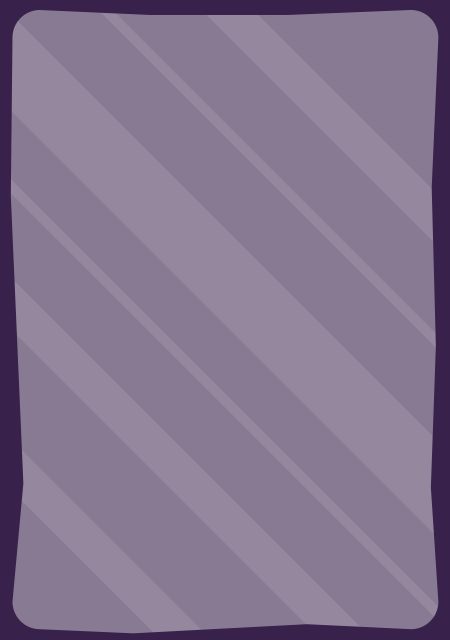
Write a Shadertoy shader that draws this background.

```glsl
const vec3 FRAME = vec3(0.220, 0.130, 0.290);
const vec3 GLASS = vec3(0.537, 0.480, 0.575);
const vec3 SHEEN = vec3(0.582, 0.530, 0.618);
const float ASPECT = 0.7031;
const float CORNER = 0.043;

// Start and end of each sheen, measured from the top left corner
const vec2 BANDS[6] = vec2[6](
    vec2(-0.3802, -0.2995), vec2(-0.1602, -0.1380), vec2(0.0052, 0.1562),
    vec2(0.2630, 0.2852), vec2(0.4167, 0.4974), vec2(0.6693, 0.7487));

// Wobbly frame sides: position along the side, inset from the canvas
const vec2 LEFT[5] = vec2[5](vec2(0.0599, 0.0195), vec2(0.2448, 0.0365),
    vec2(0.4766, 0.0264), vec2(0.6940, 0.0169), vec2(0.9414, 0.0195));
const vec2 RIGHT[5] = vec2[5](vec2(0.0599, 0.0182), vec2(0.2383, 0.0299),
    vec2(0.4596, 0.0221), vec2(0.7070, 0.0286), vec2(0.9414, 0.0182));
const vec2 BOTTOM[5] = vec2[5](vec2(0.0612, 0.0169), vec2(0.2083, 0.0104),
    vec2(0.3438, 0.0176), vec2(0.4792, 0.0247), vec2(0.6419, 0.0169));
const vec2 TOP[5] = vec2[5](vec2(0.0612, 0.0156), vec2(0.2344, 0.0234),
    vec2(0.3438, 0.0234), vec2(0.4492, 0.0234), vec2(0.6419, 0.0156));

// Piecewise linear inset at a position along one side
float insetAt(float along, vec2 side[5]) {
    float inset = side[0].y;
    for (int i = 0; i < 4; i++) {
        float t = clamp((along - side[i].x) / (side[i + 1].x - side[i].x), 0.0, 1.0);
        inset += t * (side[i + 1].y - side[i].y);
    }
    return inset;
}

// Signed distance to the rounded panel, negative inside
float panelDistance(vec2 p, float radius) {
    float horizontal = min(p.x - insetAt(p.y, LEFT), ASPECT - p.x - insetAt(p.y, RIGHT));
    float vertical = min(p.y - insetAt(p.x, BOTTOM), 1.0 - p.y - insetAt(p.x, TOP));
    vec2 q = radius - vec2(horizontal, vertical);
    return length(max(q, 0.0)) + min(max(q.x, q.y), 0.0) - radius;
}

// Coverage of a shape from its signed distance
float fill(float distance, float pixel) {
    return clamp(0.5 - distance / pixel, 0.0, 1.0);
}

// Combined coverage of the diagonal sheens
float sheenMask(vec2 p, float pixel) {
    float diagonal = 1.0 - p.y - p.x;
    float mask = 0.0;
    for (int i = 0; i < 6; i++) {
        float d = max(BANDS[i].x - diagonal, diagonal - BANDS[i].y) * inversesqrt(2.0);
        mask = max(mask, fill(d, pixel));
    }
    return mask;
}

void mainImage(out vec4 fragColor, in vec2 fragCoord) {
    vec2 p = fragCoord / iResolution.xy * vec2(ASPECT, 1.0);
    float pixel = 1.0 / iResolution.y;

    // Striped glass inside the dark frame
    vec3 panel = mix(GLASS, SHEEN, sheenMask(p, pixel));
    vec3 color = mix(FRAME, panel, fill(panelDistance(p, CORNER), pixel));
    fragColor = vec4(color, 1.0);
}
```
